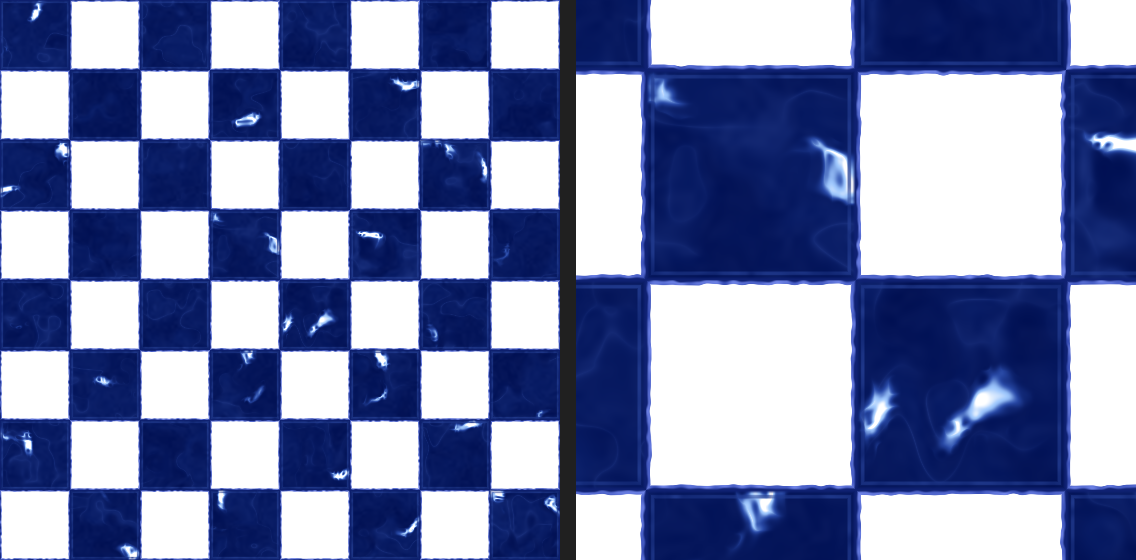
Left: the whole. Right: its middle third, enlarged.
Write a Shadertoy shader that draws this pattern.

```glsl
// Eight by eight checkerboard of plain white and glossy cobalt glazed tiles.
// Wrapping value noise warps the veins and roughens the edges; hashed, stretched
// spots broken up by ridged noise make the glints in some of the blue tiles.

vec2 hash2(vec2 p) {
    vec3 q = fract(p.xyx * vec3(0.1031, 0.1030, 0.0973));
    q += dot(q, q.yzx + 33.33);
    return fract((q.xx + q.yz) * q.zy);
}

// Value noise in two channels, repeating after a whole number of lattice steps
vec2 noise2(vec2 p, float period) {
    vec2 i = floor(p), f = fract(p);
    f = f * f * (3.0 - 2.0 * f);
    vec2 a = mod(i, period), b = mod(i + 1.0, period);
    return mix(mix(hash2(a), hash2(vec2(b.x, a.y)), f.x),
               mix(hash2(vec2(a.x, b.y)), hash2(b), f.x), f.y);
}

float ridge(float n) {
    return 1.0 - abs(2.0 * n - 1.0);
}

// Brightness of the reflections inside one blue tile
float glints(vec2 cell, vec2 local, vec2 warp, float grain) {
    float light = 0.0;
    for (int i = 0; i < 3; i++) {
        vec2 seed = cell + float(i) * vec2(17.0, 31.0);
        vec2 centre = 0.5 + 0.9 * (hash2(seed + 5.0) - 0.5);
        vec2 traits = hash2(seed + 71.0);
        float angle = 3.1416 * traits.x;
        vec2 axis = vec2(cos(angle), sin(angle));
        vec2 d = local - centre + 0.22 * warp;
        vec2 q = vec2(dot(d, axis), dot(d, vec2(-axis.y, axis.x)));
        float spot = exp(-dot(q * q, vec2(45.0, 260.0)));
        light += spot * smoothstep(0.5, 0.95, traits.y);
    }
    return light * (0.25 + 1.25 * grain);
}

vec3 glaze(vec2 p, vec2 cell, vec2 local, float inset, float px) {
    vec2 warp = noise2(p * 5.0, 40.0) - 0.5;
    vec2 fine = noise2(p * 18.0 + 2.0 * warp, 144.0);
    vec2 veins = noise2(p * 3.0 + 1.6 * warp, 24.0);

    // Mottled body with faint curling veins
    vec3 col = mix(vec3(0.01, 0.07, 0.33), vec3(0.04, 0.12, 0.41), veins.y);
    float vein = pow(ridge(veins.x), 9.0) * smoothstep(0.25, 0.8, veins.y + 0.4 * warp.x);
    col = mix(col, vec3(0.11, 0.20, 0.51), 0.65 * vein);
    col += 0.025 * (fine.x - 0.5);

    // Reflections climb from mid blue through pale blue to white
    float light = glints(cell, local, warp, ridge(fine.y));
    col = mix(col, vec3(0.16, 0.29, 0.66), smoothstep(0.05, 0.4, light));
    col = mix(col, vec3(0.62, 0.78, 0.99), smoothstep(0.3, 0.7, light));
    col = mix(col, vec3(1.0), smoothstep(0.65, 0.95, light));

    // Lighter bevel line just inside the dark rim
    float bevel = 1.0 - smoothstep(0.004, 0.008 + px, abs(inset - 0.032));
    col = mix(col, vec3(0.13, 0.23, 0.56), bevel * (0.4 + 0.5 * fine.x));
    return mix(vec3(0.06, 0.13, 0.45), col, smoothstep(0.0, 0.02, inset));
}

void mainImage(out vec4 fragColor, in vec2 fragCoord) {
    vec2 p = 8.0 * fragCoord / iResolution.xy;
    float px = 8.0 / min(iResolution.x, iResolution.y);
    vec2 cell = floor(p), local = fract(p);
    vec2 edge = 0.5 - abs(local - 0.5);
    float inset = min(edge.x, edge.y);
    vec3 col;

    if (mod(cell.x + cell.y, 2.0) > 0.5) {
        col = glaze(p, cell, local, inset, px);
    } else {
        // White tile with a ragged violet-blue fringe
        vec2 rough = noise2(p * 24.0, 192.0);
        float rim = inset - 0.016 - 0.012 * (rough.x - 0.5);
        vec3 fringe = mix(vec3(0.20, 0.29, 0.70), vec3(0.46, 0.54, 0.93), rough.y);
        col = mix(vec3(0.06, 0.13, 0.45), fringe, smoothstep(-0.016, -0.002, rim));
        col = mix(col, vec3(1.0), smoothstep(-0.5 * px, 0.5 * px, rim - 0.006));
    }
    fragColor = vec4(col, 1.0);
}
```
